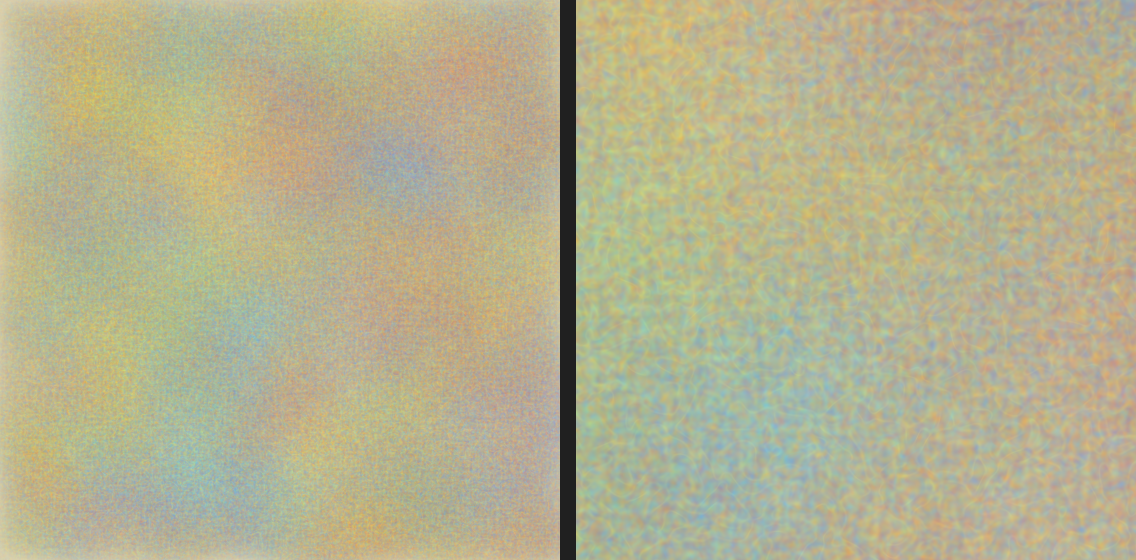
Left, the full canvas; right, a detail of the centre.
A three.js fragment shader for this texture:

```glsl
varying vec2 vUv;

vec2 gradientAt(vec2 cell) {
  vec3 h = fract(cell.xyx * vec3(0.1031, 0.1030, 0.0973));
  h += dot(h, h.yzx + 33.33);
  float angle = 6.2832 * fract((h.x + h.y) * h.z);
  return vec2(cos(angle), sin(angle));
}

float gradientNoise(vec2 p) {
  vec2 cell = floor(p);
  vec2 f = p - cell;
  vec2 w = f * f * f * (f * (f * 6.0 - 15.0) + 10.0);
  float a = dot(gradientAt(cell), f);
  float b = dot(gradientAt(cell + vec2(1.0, 0.0)), f - vec2(1.0, 0.0));
  float c = dot(gradientAt(cell + vec2(0.0, 1.0)), f - vec2(0.0, 1.0));
  float d = dot(gradientAt(cell + vec2(1.0, 1.0)), f - vec2(1.0, 1.0));
  return mix(mix(a, b, w.x), mix(c, d, w.x), w.y);
}

mat2 rotation(float angle) {
  float c = cos(angle), s = sin(angle);
  return mat2(c, s, -s, c);
}

// Broad soft patches of pigment
float cloud(vec2 p, float seed) {
  vec2 q = rotation(seed) * p + seed * 7.3 + 20.0;
  return gradientNoise(q * 3.6) + 0.5 * gradientNoise(q * 8.0 + 11.0);
}

// Fine specks, bent into short curls
float grain(vec2 p, float seed) {
  vec2 q = rotation(seed * 1.7 + 0.4) * p + seed * 3.1 + 5.0;
  q += 0.004 * vec2(gradientNoise(q * 70.0), gradientNoise(q * 70.0 + 31.0));
  return 0.45 * gradientNoise(q * 75.0) + gradientNoise(q * 150.0 + 9.0)
       + 0.9 * gradientNoise(rotation(0.8) * q * 260.0);
}

// Thin curly threads along the zero lines of warped noise
float strands(vec2 p, float seed) {
  vec2 q = p + 0.012 * vec2(gradientNoise(p * 45.0 + seed), gradientNoise(p * 45.0 - seed));
  return 1.0 - smoothstep(0.0, 0.16, abs(gradientNoise(q * 85.0 + seed * 5.0)));
}

void main() {
  vec2 p = vUv;
  float side = 0.5 - p.x;
  vec3 color = vec3(0.717, 0.700, 0.560);

  // Pigments: patches set the tint, grain breaks it up
  float yellow = cloud(p, 1.0) + 0.35 * side + 0.95 * grain(p, 1.0);
  float blue = cloud(p, 2.0) + 0.9 * grain(p, 2.0);
  float orange = cloud(p, 3.0) - 0.5 * side + 0.95 * grain(p, 3.0);
  color += yellow * vec3(0.060, 0.060, -0.085);
  color += blue * vec3(-0.090, 0.015, 0.095);
  color += orange * vec3(0.055, -0.045, -0.065);

  // Pale yellow and blue threads
  color += (strands(p, 2.0) - 0.3) * vec3(0.025, 0.025, -0.010);
  color += (strands(p, 6.0) - 0.3) * vec3(-0.018, 0.008, 0.024);

  // Faint upright and level weave
  float weave = gradientNoise(p * vec2(200.0, 28.0)) + gradientNoise(p * vec2(28.0, 200.0) + 17.0);
  color += 0.025 * weave + 0.035 * cloud(p, 4.0);

  // Worn, paler border
  vec2 inset = min(p, 1.0 - p);
  float wear = exp(-inset.x / 0.028) + exp(-inset.y / 0.022);
  wear *= 0.75 + 0.9 * gradientNoise(p * 6.0 + 40.0) + 0.4 * side;
  color = mix(color, vec3(0.88, 0.84, 0.72), clamp(0.55 * wear, 0.0, 0.75));

  gl_FragColor = vec4(color, 1.0);
}
```
